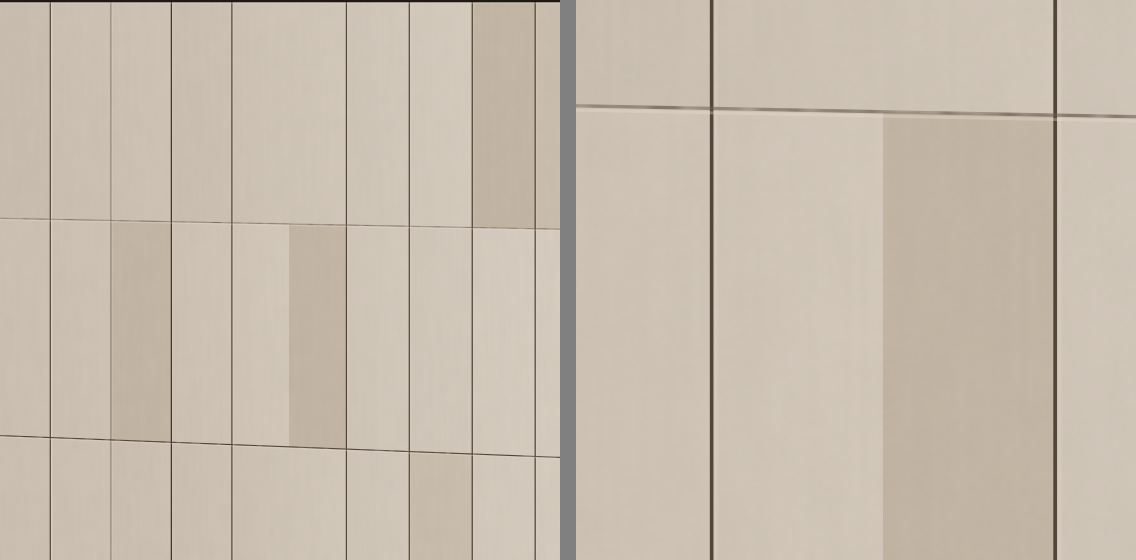
Left, the full canvas; right, a detail of the centre.
Write a WebGL 1 fragment shader that draws this texture.

```glsl
precision highp float;
// Beige wall of tall, narrow stacked panels with thin dark joints, seen slightly askew.
uniform vec2 u_resolution;

#define TONE_LEFT   vec3(0.785, 0.742, 0.688)
#define TONE_RIGHT  vec3(0.828, 0.788, 0.736)
#define TONE_DARK   vec3(0.757, 0.706, 0.640)
#define JOINT_PALE  vec3(0.51, 0.46, 0.41)
#define JOINT_DEEP  vec3(0.24, 0.19, 0.15)
#define EDGE_LIGHT  vec3(0.91, 0.86, 0.81)
#define COLUMN_PITCH vec3(0.1081, 0.1022, 0.1124) // left, middle and right zones
#define ZONE_SPLIT  vec2(0.4141, 0.6185)
#define ROW_PITCH   0.388
#define ROW_SPREAD  0.0195   // growth of the rows towards the right
#define JOINT_HALF  0.0011
#define GRAIN       0.016

float hash(vec2 p) {
  vec3 q = fract(p.xyx * 0.1031);
  q += dot(q, q.yzx + 33.33);
  return fract((q.x + q.y) * q.z);
}

float noise(vec2 p) {
  vec2 cell = floor(p), f = fract(p);
  f = f * f * (3.0 - 2.0 * f);
  return mix(mix(hash(cell), hash(cell + vec2(1.0, 0.0)), f.x),
             mix(hash(cell + vec2(0.0, 1.0)), hash(cell + 1.0), f.x), f.y);
}

float equals(float a, float b) {
  return 1.0 - step(0.5, abs(a - b));
}

// Antialiased coverage of a line, from the signed distance to its centre
float stroke(float d, float halfWidth, float pixel) {
  return clamp((halfWidth - abs(d)) / pixel + 0.5, 0.0, 1.0);
}

// Column coordinate: the spacing differs in three zones across the wall
float columnAt(float x) {
  float a = ZONE_SPLIT.x, b = ZONE_SPLIT.y;
  return 3.0 + min(x - a, 0.0) / COLUMN_PITCH.x
             + clamp(x - a, 0.0, b - a) / COLUMN_PITCH.y
             + max(x - b, 0.0) / COLUMN_PITCH.z;
}

// Share of the darker tone in a panel: full on every third column, partial on a diagonal
float darkness(vec2 id) {
  float full = equals(mod(id.x, 3.0), 1.0) * equals(id.y, step(id.x, 5.0));
  float part = equals(mod(id.x, 2.0), 0.0) * equals(id.y, 8.0 - id.x);
  return max(full, 0.6 * part);
}

// Depth of a vertical joint: one is closed, one is faint, the others vary
float jointDepth(float k) {
  float depth = mix(0.55, 0.8, hash(vec2(k, 7.0)));
  depth = mix(depth, 0.35, equals(k, 1.0));
  depth = mix(depth, 1.0, equals(k, 2.0));
  return depth * (1.0 - equals(k, 4.0));
}

vec3 drawJoint(vec3 color, float d, float halfWidth, float depth, float glint, float pixel) {
  float shine = stroke(d - halfWidth - 0.0016, 0.0009, pixel);
  color = mix(color, EDGE_LIGHT, shine * glint);
  vec3 groove = mix(JOINT_PALE, JOINT_DEEP, depth);
  return mix(color, groove, stroke(d, halfWidth, pixel) * min(1.0, depth * 1.6));
}

void main() {
  vec2 uv = gl_FragCoord.xy / u_resolution;
  float pixel = 1.0 / min(u_resolution.x, u_resolution.y);
  float fromTop = 1.0 - uv.y;

  // Panel grid, with rows fanning out to the right
  float rowHeight = ROW_PITCH + ROW_SPREAD * uv.x;
  vec2 grid = vec2(columnAt(uv.x), (fromTop - 0.0018) / rowHeight);
  vec2 id = vec2(floor(grid.x), max(floor(grid.y), 0.0));
  vec2 local = fract(grid);

  // Panel tone with soft shading inside each panel
  vec3 color = mix(TONE_LEFT, TONE_RIGHT, smoothstep(0.0, 1.0, uv.x));
  color += (hash(id + 11.0) - 0.5) * 0.018 * (1.0 - equals(id.x, 4.0));
  color = mix(color, TONE_DARK, darkness(id));
  color += (local.x - 0.5) * 0.006 + (0.5 - local.y) * 0.004;

  // Vertical brushing and faint mottling
  float brush = noise(uv * vec2(190.0, 12.0)) - 0.5;
  float mottle = noise(uv * vec2(60.0, 45.0)) - 0.5;
  float speck = noise(uv * 330.0) - 0.5;
  color += GRAIN * (0.5 * brush + 0.45 * mottle + 0.4 * speck);

  // Vertical joints, the first with a bright bevel
  float k = floor(grid.x + 0.5);
  float across = (grid.x - k) * 0.108;
  float depth = jointDepth(k);
  float glint = mix(0.22 * step(0.1, depth), 0.75, equals(k, 0.0));
  color = drawJoint(color, across, JOINT_HALF, depth, glint, pixel);

  // Horizontal joints: heavy at the top, worn and broken below
  float row = floor(grid.y + 0.5);
  float down = (grid.y - row) * rowHeight;
  float top = equals(row, 0.0);
  float wear = mix(0.6, 1.05, noise(vec2(uv.x * 110.0, row * 5.0)));
  float rowDepth = mix(mix(0.42, 0.8, step(1.5, row)) * wear, 1.0, top);
  vec3 joined = drawJoint(color, down, mix(0.001, 0.0022, top), rowDepth, 0.35, pixel);
  color = mix(joined, joined * 0.5, top * stroke(down, 0.002, pixel));

  gl_FragColor = vec4(color, 1.0);
}
```
